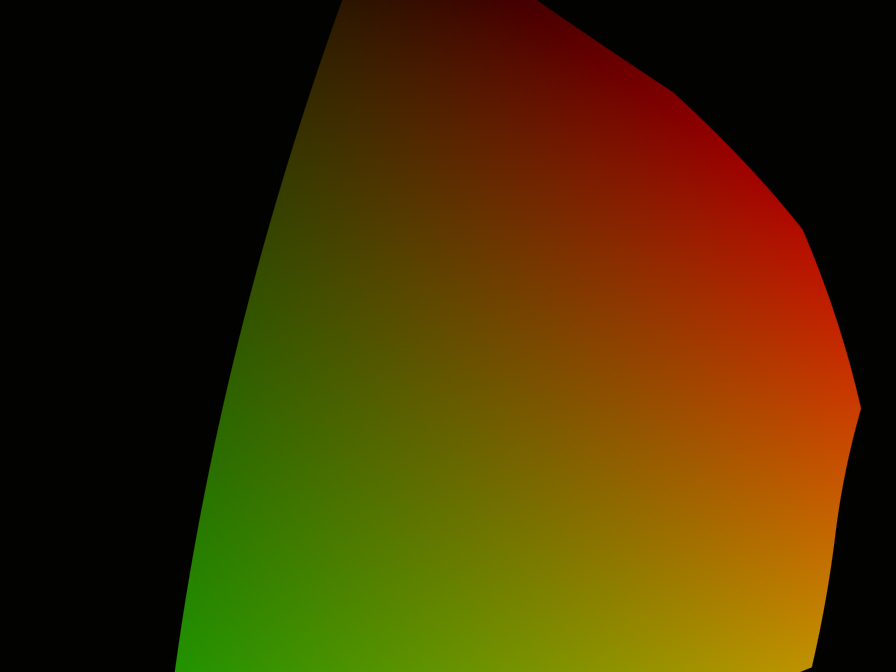
Give the GLSL for this background, as a Shadertoy shader.

```glsl
// A curved, faceted panel on black, shaded from green and gold up to deep red.

const vec3 BACKDROP = vec3(0.006, 0.006, 0.0);
const int CORNERS = 7;

// Corners of the right rim, top down: x, y, and the bow of the edge below.
const vec3 RIM[CORNERS] = vec3[CORNERS](
    vec3(0.599, 1.000, -0.001),
    vec3(0.751, 0.863, 0.006),
    vec3(0.896, 0.658, 0.005),
    vec3(0.961, 0.392, -0.003),
    vec3(0.932, 0.201, 0.002),
    vec3(0.906, 0.007, 0.000),
    vec3(0.893, 0.000, 0.000));

// Left rim: a parabola leaning right with height.
float leftRim(float height) {
    return 0.195 + height * (0.103 + 0.084 * height);
}

// One rim edge: a straight run between two corners plus a parabolic bow.
float bowedEdge(vec3 upper, vec3 lower, float height) {
    float s = clamp((upper.y - height) / (upper.y - lower.y), 0.0, 1.0);
    return mix(upper.x, lower.x, s) + upper.z * 4.0 * s * (1.0 - s);
}

// Right rim: the edge whose height range holds this point.
float rightRim(float height) {
    float x = RIM[0].x;
    for (int i = 0; i < CORNERS - 1; i++) {
        if (height <= RIM[i].y) x = bowedEdge(RIM[i], RIM[i + 1], height);
    }
    return x;
}

// Red grows rightward and fades near the top; green falls with height.
vec3 panelColor(vec2 uv) {
    float topFade = 1.0 - 0.43 * pow(max(uv.y, 0.0), 5.0);
    float red = (0.872 * uv.x - 0.04) * topFade;
    float green = 0.575 - uv.y * (0.42 + 0.48 * uv.x * uv.x);
    return vec3(max(vec2(red, green), 0.0), 0.0);
}

// Soft coverage, one pixel wide, from a signed inside distance.
float coverage(float inside) {
    return clamp(inside / max(fwidth(inside), 1e-5) + 0.5, 0.0, 1.0);
}

void mainImage(out vec4 fragColor, in vec2 fragCoord) {
    vec2 uv = fragCoord / iResolution.xy;
    float mask = coverage(uv.x - leftRim(uv.y))
               * coverage(rightRim(uv.y) - uv.x);
    fragColor = vec4(mix(BACKDROP, panelColor(uv), mask), 1.0);
}
```
